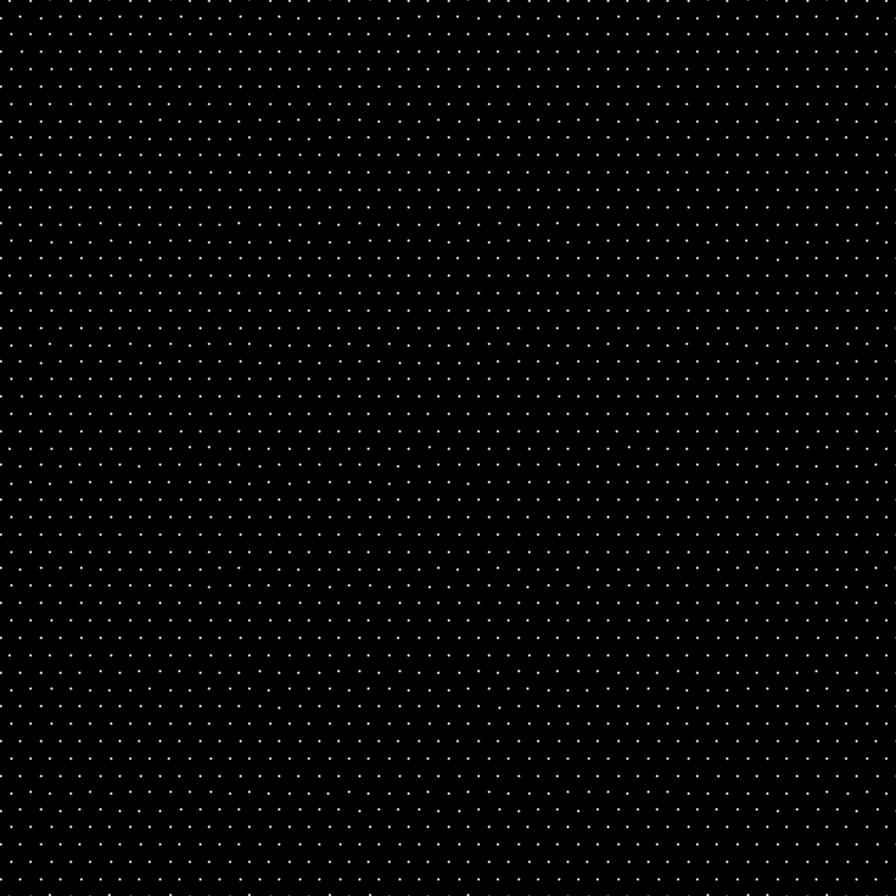
Write a three.js fragment shader that draws this pattern.

```glsl
// Fine staggered grid of tiny white dots on black, each nudged slightly off its row.
#define COLUMNS 45.0
#define ROWS 52.0
#define SNAP 512.0              // steps of the lattice that dots settle on
#define DRIFT vec2(0.45, -0.13) // shared offset, in snap steps
#define JITTER 0.2              // random offset either way, in snap steps
#define DOT_REACH 1.3           // outer radius of a dot, in snap steps
#define GROUND_COLOR vec3(0.0)
#define DOT_COLOR vec3(1.0)

varying vec2 vUv;

vec2 hash2(vec2 p) {
  vec2 k = vec2(dot(p, vec2(127.1, 311.7)), dot(p, vec2(269.5, 183.3)));
  return fract(sin(k) * 43758.5453);
}

// Centre of the dot nearest to uv, measured in snap steps.
vec2 dotCenter(vec2 uv) {
  float row = floor(uv.y * ROWS + 0.5);
  float stagger = 0.5 - 0.5 * mod(row, 2.0);
  float column = floor(uv.x * COLUMNS - stagger + 0.5);

  // Wrapped cell numbers keep the jitter equal on opposite edges.
  vec2 cell = mod(vec2(column, row), vec2(COLUMNS, ROWS));
  vec2 jitter = (hash2(cell) * 2.0 - 1.0) * JITTER;

  vec2 center = vec2(column + stagger, row) / vec2(COLUMNS, ROWS) * SNAP;
  return floor(center + DRIFT + jitter) + 0.5;
}

void main() {
  float dist = length(vUv * SNAP - dotCenter(vUv));
  float coverage = 1.0 - smoothstep(0.0, DOT_REACH, dist);
  gl_FragColor = vec4(mix(GROUND_COLOR, DOT_COLOR, coverage), 1.0);
}
```
